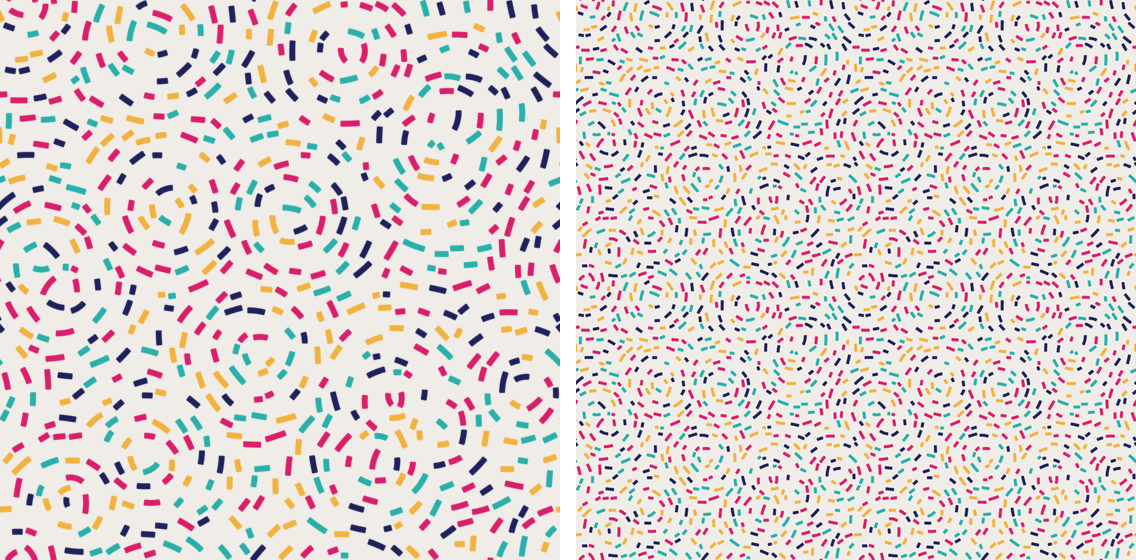
Left: one tile. Right: repeated 2 by 2.
This pattern is drawn by a Shadertoy shader. Its source:

```glsl
#define GRID 26.0          // dashes per side, even so staggered rows wrap
#define SWIRLS 4           // swirl centres per side
#define JITTER 0.62        // scatter of dashes, in cells
#define HALF_WIDTH 0.0053
#define MIN_HALF_LENGTH 0.0085
#define MAX_HALF_LENGTH 0.0215
#define CORNER 0.0022
#define GAP 0.0027         // free margin around each dash
#define WOBBLE 0.5         // random turn of a dash, in radians
#define SEED 7.0

const vec3 PAPER  = vec3(0.94, 0.93, 0.91);
const vec3 YELLOW = vec3(0.95, 0.70, 0.25);
const vec3 PINK   = vec3(0.85, 0.12, 0.42);
const vec3 TEAL   = vec3(0.16, 0.69, 0.67);
const vec3 NAVY   = vec3(0.12, 0.13, 0.36);

vec3 hash3(vec2 p, float salt) {
    vec3 q = fract(vec3(p.xyx + salt + SEED) * vec3(0.1031, 0.1030, 0.0973));
    q += dot(q, q.yxz + 33.33);
    return fract((q.xxy + q.yzz) * q.zyx);
}

// Scattered position of the dash belonging to a cell
vec2 dashCentre(vec2 cell) {
    float stagger = 0.5 * mod(cell.y, 2.0) - 0.25;
    vec2 scatter = (hash3(mod(cell, GRID), 1.3).xy - 0.5) * JITTER;
    return (cell + 0.5 + vec2(stagger, 0.0) + scatter) / GRID;
}

// Shortest wrapped vector from the nearest swirl centre
vec2 fromSwirl(vec2 p) {
    vec2 nearest = vec2(9.0);
    for (int j = 0; j < SWIRLS; j++)
    for (int i = 0; i < SWIRLS; i++) {
        vec2 id = vec2(i, j);
        vec2 centre = (id + hash3(id, 41.7).xy) / float(SWIRLS);
        vec2 d = p - centre;
        d -= round(d);
        if (dot(d, d) < dot(nearest, nearest)) nearest = d;
    }
    return nearest;
}

// Shorten a dash so that it stays inside its own Voronoi cell
float fitLength(vec2 cell, vec2 centre, vec2 along, float wanted) {
    float margin = HALF_WIDTH + GAP;
    float spine = wanted - HALF_WIDTH;
    for (int j = -1; j <= 1; j++)
    for (int i = -1; i <= 1; i++) {
        if (i == 0 && j == 0) continue;
        vec2 d = dashCentre(cell + vec2(i, j)) - centre;
        float dist = length(d);
        float room = dist * (0.5 * dist - margin);
        spine = min(spine, room / max(abs(dot(d, along)), 1e-4));
    }
    return HALF_WIDTH + max(spine, 0.001);
}

// Rounded box bent along a circle of the given radius
float bentDash(vec2 p, vec2 along, vec2 outward, float radius, float halfLength) {
    vec2 q = vec2(dot(p, along), dot(p, outward) + radius);
    vec2 arc = vec2(atan(q.x, q.y) * radius, length(q) - radius);
    vec2 e = abs(arc) - vec2(halfLength, HALF_WIDTH) + CORNER;
    return length(max(e, 0.0)) + min(max(e.x, e.y), 0.0) - CORNER;
}

vec3 dashColour(float pick) {
    if (pick < 0.26) return YELLOW;
    if (pick < 0.53) return PINK;
    return pick < 0.78 ? TEAL : NAVY;
}

void mainImage(out vec4 fragColor, in vec2 fragCoord) {
    vec2 uv = fragCoord / iResolution.xy;
    float edge = 0.9 / min(iResolution.x, iResolution.y);
    vec2 home = floor(uv * GRID);
    vec3 colour = PAPER;

    for (int j = -1; j <= 1; j++)
    for (int i = -1; i <= 1; i++) {
        vec2 cell = home + vec2(i, j);
        vec2 centre = dashCentre(cell);
        vec2 p = uv - centre;
        if (length(p) > MAX_HALF_LENGTH + 2.0 * HALF_WIDTH) continue;

        // Direction follows the circle around the nearest swirl
        vec3 rnd = hash3(mod(cell, GRID), 19.1);
        vec2 arm = fromSwirl(centre);
        float turn = atan(arm.y, arm.x) + (rnd.x - 0.5) * WOBBLE;
        vec2 outward = vec2(cos(turn), sin(turn));
        vec2 along = vec2(-outward.y, outward.x);

        // Some dashes bend with the circle, others are nearly straight
        float bend = mix(0.8, 4.0, fract(rnd.x * 17.0));
        float radius = max(length(arm), 0.03) * bend;

        float wanted = mix(MIN_HALF_LENGTH, MAX_HALF_LENGTH, rnd.y);
        float halfLength = fitLength(cell, centre, along, wanted);
        float d = bentDash(p, along, outward, radius, halfLength);
        colour = mix(colour, dashColour(rnd.z), 1.0 - smoothstep(-edge, edge, d));
    }
    fragColor = vec4(colour, 1.0);
}
```
